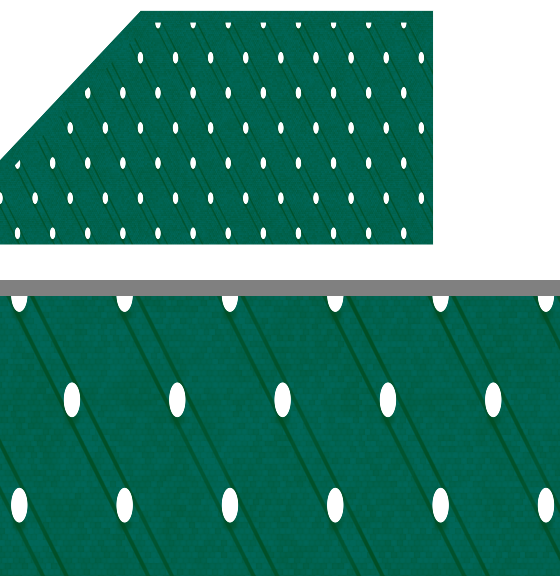
Top: the whole. Bottom: its middle third, enlarged.
Reproduce this pattern procedurally as a Shadertoy shader.

```glsl
// A green woven panel with one slanted corner, pierced by staggered oval holes.
// Paired creases run down the diagonals of the holes. The unit is one hole pitch;
// cell hashes give the weave its grain and value noise wears the creases.

const float PITCHES_HIGH = 7.975;
const vec3 PAPER = vec3(1.0);
const vec3 GREEN = vec3(0.0, 0.365, 0.26);
const vec3 TEAL = vec3(0.0, 0.405, 0.35);
const vec3 CREASE = vec3(0.0, 0.305, 0.14);

const vec2 PANEL_MIN = vec2(-1.0, 1.011);
const vec2 PANEL_MAX = vec2(12.336, 7.668);
const vec2 SLANT_TOP = vec2(4.008, 7.668);
const vec2 SLANT_NORMAL = vec2(-0.728, 0.686);
const vec2 HEM = vec2(0.41, 0.335);       // along the slant, along the top
const vec2 HOLE_RADII = vec2(0.078, 0.165);
const float FIRST_ROW = 1.331;

// Hash without sine
float hash(vec2 p) {
    vec3 q = fract(vec3(p.xyx) * 0.1031);
    q += dot(q, q.yzx + 33.33);
    return fract((q.x + q.y) * q.z);
}

float valueNoise(vec2 p) {
    vec2 i = floor(p), f = fract(p);
    f = f * f * (3.0 - 2.0 * f);
    float low = mix(hash(i), hash(i + vec2(1, 0)), f.x);
    float high = mix(hash(i + vec2(0, 1)), hash(i + vec2(1, 1)), f.x);
    return mix(low, high, f.y);
}

// Coverage of the inside of a signed distance
float fill(float d, float aa) {
    return 1.0 - smoothstep(-0.5 * aa, 0.5 * aa, d);
}

float boxDistance(vec2 p, vec2 lo, vec2 hi) {
    vec2 d = max(lo - p, p - hi);
    return max(d.x, d.y);
}

float slantDistance(vec2 p) {
    return dot(p - SLANT_TOP, SLANT_NORMAL);
}

// Offset from the nearest hole centre, with every other row shifted by half
vec2 holeOffset(vec2 p) {
    float row = round(p.y - FIRST_ROW);
    float x = p.x - 0.5 + 0.5 * row;
    return vec2(x - round(x), p.y - FIRST_ROW - row);
}

float ellipseDistance(vec2 p, vec2 r) {
    float k = length(p / r);
    return k * (k - 1.0) / max(length(p / (r * r)), 1e-4);
}

// Staggered threads, each with its own tone
float weave(vec2 p, float threads) {
    vec2 g = p * threads;
    g.x += 0.5 * mod(floor(g.y), 2.0);
    float knot = 1.0 - smoothstep(0.15, 0.7, length(fract(g) - 0.5));
    return mix(knot, hash(floor(g) + 40.0), 0.6);
}

// Signed offset across the diagonal strip that joins the holes
float stripOffset(vec2 p) {
    return fract(p.x + 0.5 * (p.y - FIRST_ROW)) - 0.5;
}

float creaseLines(float offset, float halfGap, float halfWidth, float aa) {
    float d = abs(abs(offset) - halfGap) - halfWidth;
    return 1.0 - smoothstep(-aa, aa, d);
}

void mainImage(out vec4 fragColor, in vec2 fragCoord) {
    float aa = PITCHES_HIGH / iResolution.y;
    vec2 p = fragCoord * aa;

    // Panel and the area inside its hems
    float slant = slantDistance(p);
    float panel = fill(max(boxDistance(p, PANEL_MIN, PANEL_MAX), slant), aa);
    float inner = fill(max(slant + HEM.x, p.y - PANEL_MAX.y + HEM.y), aa);

    // Cloth grain, a little bluer inside the strips
    float offset = stripOffset(p);
    float strip = fill(abs(offset) - 0.1, 0.04) * inner;
    float tone = weave(p, 18.0) + 0.3 * (valueNoise(p * 3.0) - 0.5);
    vec3 color = mix(GREEN, TEAL, clamp(tone + 0.12 * strip, 0.0, 1.0));

    // Worn creases on both sides of each strip
    float wear = 0.6 + 0.4 * valueNoise(p * vec2(5.0, 2.5) + 17.0);
    float crease = creaseLines(offset, 0.112, 0.021, aa) * inner * wear;
    color = mix(color, CREASE, crease);

    // Shaded foot under each hole, then the hole itself
    vec2 h = holeOffset(p);
    float foot = 1.0 - smoothstep(0.02, 0.1, length(h + vec2(0.0, 0.18)));
    color = mix(color, CREASE, 0.6 * foot * inner);
    float hole = fill(ellipseDistance(h, HOLE_RADII), aa) * inner;
    color = mix(color, PAPER, hole);

    fragColor = vec4(mix(PAPER, color, panel), 1.0);
}
```
